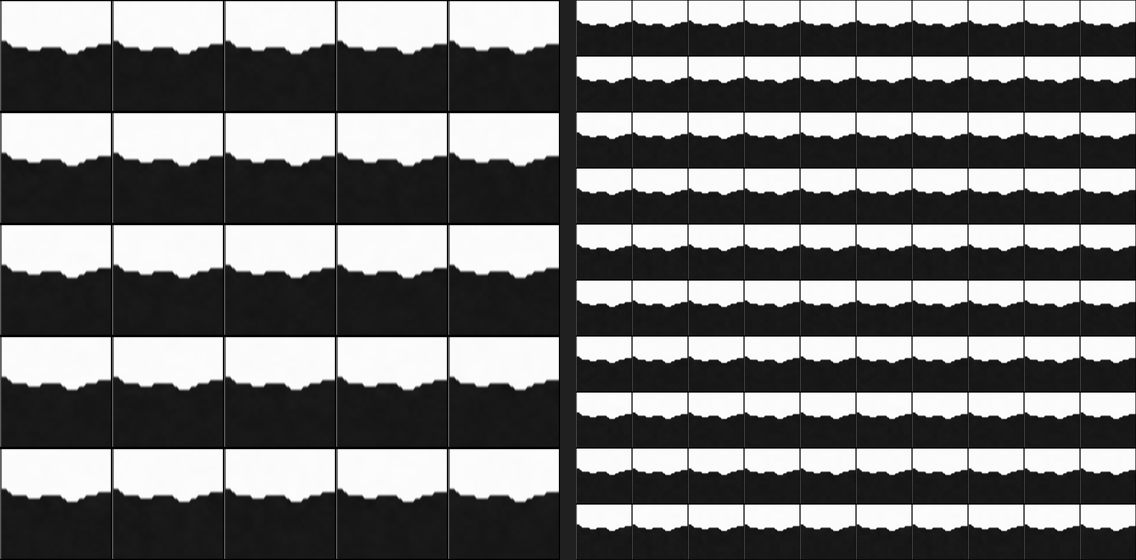
Left, the tile; right, the same tile 2 across and 2 down.
Give the GLSL for this pattern, as a Shadertoy shader.

```glsl
// Five by five grid of framed tiles, each a white sky over a dark stepped ridge.
const float TILES = 5.0;
const float STEP_HEIGHT = 0.029;
const int STEP_COUNT = 9;

// Where the ridge steps along a tile, and whether it goes down (+1) or up (-1)
const float STEP_AT[STEP_COUNT] = float[](0.065, 0.10, 0.245, 0.365, 0.55, 0.59, 0.70, 0.76, 0.87);
const float STEP_SIGN[STEP_COUNT] = float[](1.0, 1.0, 1.0, -1.0, 1.0, 1.0, -1.0, -1.0, -1.0);

float hash(vec2 p) {
    return fract(sin(dot(p, vec2(127.1, 311.7))) * 43758.5453);
}

// Value noise that wraps after a whole number of lattice cells
float wrapNoise(vec2 p, float period) {
    vec2 i = floor(p);
    vec2 f = fract(p);
    f = f * f * (3.0 - 2.0 * f);
    float a = hash(mod(i, period));
    float b = hash(mod(i + vec2(1.0, 0.0), period));
    float c = hash(mod(i + vec2(0.0, 1.0), period));
    float d = hash(mod(i + vec2(1.0, 1.0), period));
    return mix(mix(a, b, f.x), mix(c, d, f.x), f.y);
}

// Depth of the ridge below the top of its tile
float ridgeDepth(float x, float blur) {
    float level = 0.0;
    for (int i = 0; i < STEP_COUNT; i++) {
        level += STEP_SIGN[i] * smoothstep(-blur, blur, x - STEP_AT[i]);
    }
    return 0.365 + STEP_HEIGHT * level;
}

// Antialiased band around zero
float band(float x, float halfWidth, float aa) {
    return 1.0 - smoothstep(-0.5 * aa, 0.5 * aa, abs(x) - halfWidth);
}

void mainImage(out vec4 fragColor, in vec2 fragCoord) {
    vec2 uv = fragCoord / iResolution.xy;
    vec2 grid = uv * TILES;
    vec2 tile = fract(grid);
    vec2 aa = TILES / iResolution.xy;

    // Faint mottling that differs from tile to tile
    float mottle = 0.6 * wrapNoise(grid * 10.0, TILES * 10.0)
                 + 0.4 * wrapNoise(grid * 24.0, TILES * 24.0) - 0.5;

    // Sky and ground, joined by a soft edge
    float depth = 1.0 - tile.y;
    float below = depth - ridgeDepth(tile.x, 0.016);
    float ground = smoothstep(-0.018, 0.018, below);
    float nearRidge = exp(-max(below, 0.0) * 9.0);
    float skyTone = 0.985 + 0.012 * mottle;
    float groundTone = 0.092 + mottle * (0.022 + 0.03 * nearRidge);
    float tone = mix(skyTone, groundTone, ground);

    // Black frames, with a thin grey line in the vertical ones
    vec2 border = fract(grid + 0.5) - 0.5;
    tone *= 1.0 - band(border.x - 0.001, 0.012, aa.x);
    tone = mix(tone, 0.42, band(border.x - 0.007, 0.005, aa.x));
    tone *= 1.0 - band(border.y, 0.0115, aa.y);

    fragColor = vec4(vec3(tone), 1.0);
}
```
